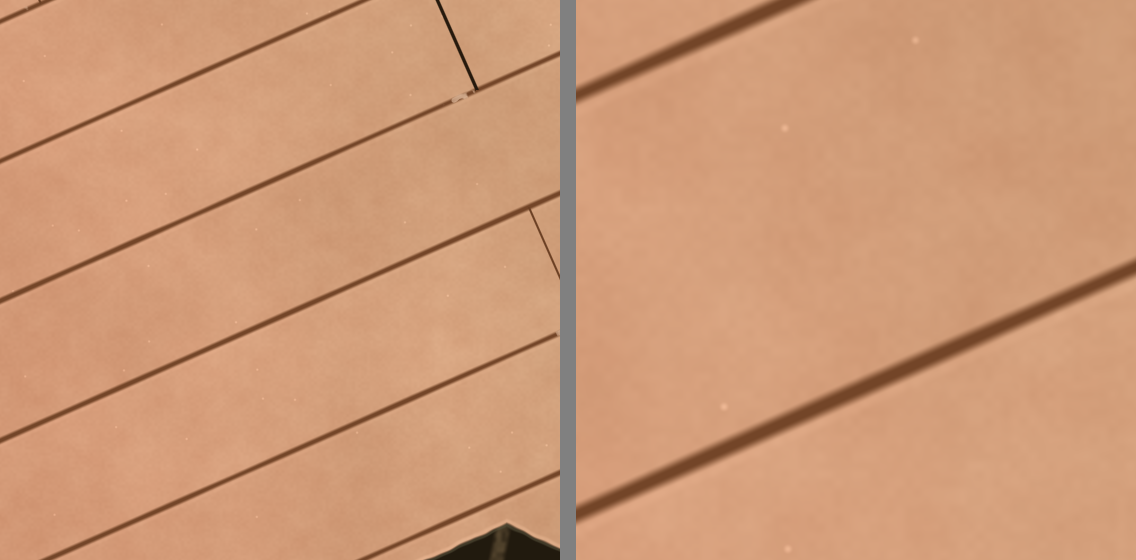
Left, the full canvas; right, a detail of the centre.
This texture is drawn by a Shadertoy shader. Its source:

```glsl
// Tilted terracotta deck boards with soft brown seams and staggered end joints.
// Coordinates are rotated along the boards; rows come from floor, joints from
// a repeating offset, and noise adds mottling, chips and a dark corner bracket.

float hash(vec2 p) {
    return fract(sin(dot(p, vec2(127.1, 311.7))) * 43758.5453);
}

float noise(vec2 p) {
    vec2 i = floor(p), f = fract(p);
    f = f * f * (3.0 - 2.0 * f);
    return mix(mix(hash(i), hash(i + vec2(1, 0)), f.x),
               mix(hash(i + vec2(0, 1)), hash(i + vec2(1, 1)), f.x), f.y);
}

float fbm(vec2 p) {
    float sum = 0.0, amp = 0.5;
    for (int i = 0; i < 4; i++) {
        sum += amp * noise(p);
        p = p * 2.1 + 7.3;
        amp *= 0.5;
    }
    return sum;
}

// Signed distance along a board row to its nearest end joint
float jointOffset(float row, float along) {
    float stagger = 0.2315 * (1.0 - mod(abs(row), 2.0)) - 0.65 * floor(abs(row) / 3.0);
    return (fract((along - 1.1185 - stagger) / 1.3 + 0.5) - 0.5) * 1.3;
}

// Soft stroke: full inside the core, fading out at the rim
float stroke(float dist, float core, float rim, float px) {
    return 1.0 - smoothstep(core, max(rim, core + 1.5 * px), dist);
}

void mainImage(out vec4 fragColor, in vec2 fragCoord) {
    vec2 p = fragCoord / iResolution.xy;
    float px = 1.0 / iResolution.y;

    // Board coordinates
    float slope = 0.442;
    float along = dot(p, normalize(vec2(1.0, slope)));
    float across = (p.y - slope * p.x - 0.213) / 0.2495;
    float row = floor(across);
    float seam = floor(across + 0.5);
    float seamDist = abs(across - seam) * 0.2495 * 0.9147;

    // Sunlit surface: warmer at left, mottled and finely grained
    vec3 color = mix(vec3(0.84, 0.61, 0.475), vec3(0.82, 0.63, 0.485),
                     smoothstep(0.0, 1.0, 0.75 * p.x + 0.25 * p.y));
    color += 0.07 * (fbm(p * 5.0) - 0.47);
    color += vec3(0.03, 0.05, 0.05) * (fbm(p * 28.0 + 40.0) - 0.47);
    color += 0.016 * (noise(p * 190.0) - 0.5);
    color += 0.012 * (hash(vec2(row, 3.0)) - 0.5);

    // Sparse pale specks
    vec2 cell = floor(p * 16.0);
    vec2 center = 0.2 + 0.6 * vec2(hash(cell), hash(cell + 31.0));
    float speck = stroke(length(fract(p * 16.0) - center) / 16.0, 0.0, 0.0035, px);
    color += 0.09 * speck * step(0.86, hash(cell + 57.0));

    // Long seams, slightly uneven in width, with a faint lit lower lip
    float wobble = 0.0012 * (noise(vec2(along * 9.0, seam * 5.0)) - 0.5);
    float lip = stroke(abs(seamDist - 0.009), 0.0, 0.005, px);
    color += 0.02 * lip * step(across, seam);
    color = mix(color, vec3(0.45, 0.27, 0.155),
                stroke(seamDist + wobble, 0.001, 0.0075, px));

    // End joints: one open and dark, the others hairline
    float open = 1.0 - step(0.5, abs(row - 1.0));
    float jointDist = abs(jointOffset(row, along));
    color = mix(color, mix(vec3(0.42, 0.25, 0.14), vec3(0.15, 0.10, 0.05), open),
                stroke(jointDist, 0.0005 + 0.001 * open, 0.0028 + 0.0017 * open, px));

    // Worn pale chips along the seam just before a joint
    float before = -jointOffset(seam, along);
    float nearJoint = smoothstep(0.0, 0.008, before) * (1.0 - smoothstep(0.025, 0.11, before));
    float chip = smoothstep(0.62, 0.78, noise(vec2(along * 95.0, across * 22.0)) * (0.6 + 0.4 * nearJoint));
    color = mix(color, vec3(0.87, 0.72, 0.60), 0.85 * chip * nearJoint * stroke(seamDist, 0.003, 0.008, px));

    // Dark peaked bracket at the lower right, with a pale rim and lit ridge
    float peak = 0.064 - 0.45 * abs(p.x - 0.905) + 0.005 * (noise(p * 45.0) - 0.5);
    float edge = (p.y - peak) * 0.91;
    float ridge = stroke(abs(p.x - 0.893 - 0.2 * (p.y - 0.03)), 0.006, 0.018, px);
    vec3 metal = mix(vec3(0.13, 0.10, 0.055), vec3(0.33, 0.27, 0.18),
                     ridge * (0.4 + 0.6 * noise(p * 110.0)));
    metal = mix(metal, vec3(0.34, 0.32, 0.23), 0.6 * stroke(abs(edge + 0.003), 0.0, 0.004, px));
    color += 0.06 * stroke(abs(edge - 0.004), 0.0, 0.006, px);
    color = mix(color, metal, 1.0 - smoothstep(-0.001 - px, 0.001 + px, edge));

    fragColor = vec4(clamp(color, 0.0, 1.0), 1.0);
}
```
